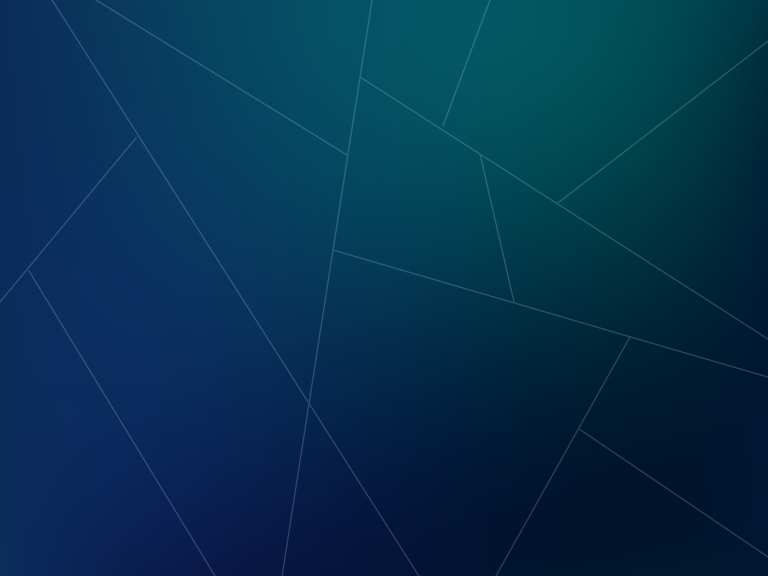
This background is drawn by a Shadertoy shader. Its source:

```glsl
// Deep blue and teal gradient crossed by a web of thin pale lines.

const vec2 CANVAS = vec2(4.0, 3.0);
const vec3 LINE_COLOR = vec3(0.85, 0.95, 1.0);
const float LINE_OPACITY = 0.19;
const float HALF_WIDTH = 0.0035;

// Line ends as (start, end), origin at the lower left.
const vec4 SEGMENTS[12] = vec4[12](
    vec4(0.271, 3.0, 2.182, 0.0),
    vec4(0.5, 3.0, 1.807, 2.193),
    vec4(1.938, 3.0, 1.469, 0.0),
    vec4(2.552, 3.0, 2.307, 2.344),
    vec4(1.875, 2.599, 4.0, 1.234),
    vec4(4.0, 2.786, 2.906, 1.943),
    vec4(2.5, 2.198, 2.677, 1.427),
    vec4(1.734, 1.698, 4.0, 1.036),
    vec4(0.708, 2.281, 0.0, 1.427),
    vec4(0.151, 1.589, 1.12, 0.0),
    vec4(3.281, 1.245, 2.583, 0.0),
    vec4(3.016, 0.766, 4.0, 0.099));

// Smooth cubic through four evenly spaced colours, t from 0 to 1.
vec3 cubicBlend(vec3 a, vec3 b, vec3 c, vec3 d, float t) {
    float s = 3.0 * t;
    float s1 = s - 1.0, s2 = s - 2.0, s3 = s - 3.0;
    return -a * s1 * s2 * s3 / 6.0 + b * s * s2 * s3 / 2.0
         - c * s * s1 * s3 / 2.0 + d * s * s1 * s2 / 6.0;
}

// Colour field: four horizontal blends joined vertically.
vec3 background(vec2 uv) {
    vec3 top = cubicBlend(vec3(11, 44, 90), vec3(6, 74, 99),
                          vec3(2, 87, 98), vec3(0, 52, 66), uv.x);
    vec3 upper = cubicBlend(vec3(10, 43, 90), vec3(7, 63, 97),
                            vec3(1, 70, 83), vec3(0, 33, 54), uv.x);
    vec3 lower = cubicBlend(vec3(11, 43, 90), vec3(8, 42, 87),
                            vec3(0, 34, 58), vec3(0, 23, 51), uv.x);
    vec3 bottom = cubicBlend(vec3(11, 46, 92), vec3(7, 22, 67),
                             vec3(0, 21, 47), vec3(0, 24, 51), uv.x);
    return max(cubicBlend(bottom, lower, upper, top, uv.y) / 255.0, 0.0);
}

float segmentDistance(vec2 p, vec2 a, vec2 b) {
    vec2 along = b - a;
    float t = clamp(dot(p - a, along) / dot(along, along), 0.0, 1.0);
    return length(p - a - along * t);
}

void mainImage(out vec4 fragColor, in vec2 fragCoord) {
    vec2 uv = fragCoord / iResolution.xy;
    vec2 p = uv * CANVAS;
    float pixel = CANVAS.y / iResolution.y;

    // Nearest line sets the antialiased coverage.
    float nearest = 10.0;
    for (int i = 0; i < 12; i++)
        nearest = min(nearest, segmentDistance(p, SEGMENTS[i].xy, SEGMENTS[i].zw));
    float coverage = clamp(0.5 + (HALF_WIDTH - nearest) / pixel, 0.0, 1.0);

    vec3 color = mix(background(uv), LINE_COLOR, coverage * LINE_OPACITY);
    fragColor = vec4(color, 1.0);
}
```
